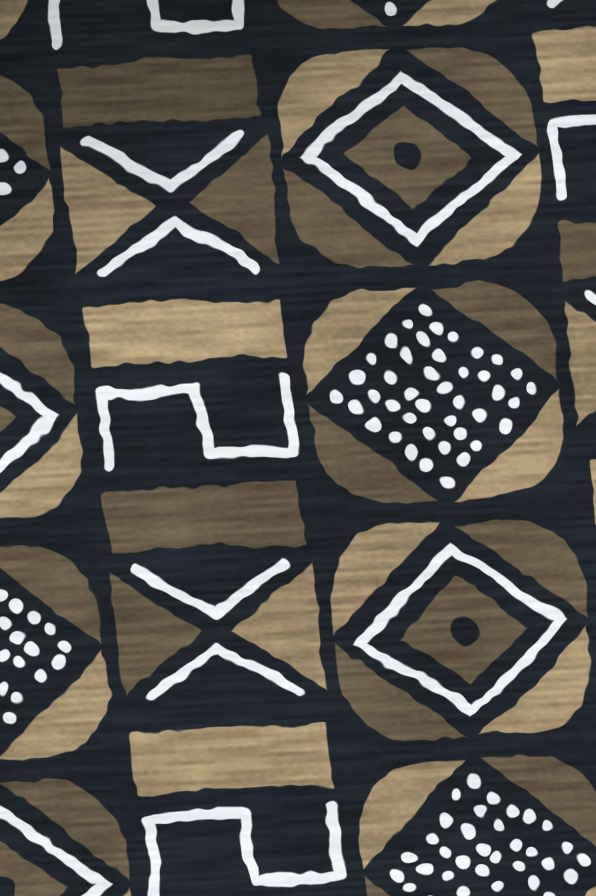
A Shadertoy shader for this pattern:

```glsl
// Hand-painted mud cloth: tilted columns of bars, crosses and meanders alternate
// with columns of rounded tiles holding an eyed diamond or a cluster of dots.
// Each column repeats with its own period; noise adds brush wobble and weave.

const vec3 GROUND = vec3(0.125, 0.145, 0.168);
const vec3 BROWN = vec3(0.39, 0.345, 0.275);
const vec3 TAN = vec3(0.63, 0.555, 0.43);
const vec3 CHALK = vec3(0.90, 0.915, 0.92);
const float CLOTH_HEIGHT = 7.68;
const float COLUMN_PITCH = 4.18;
const float STRIP_PERIOD = 3.67;
const float TILE_PERIOD = 2.04;

float hash(vec2 p) {
    return fract(sin(dot(p, vec2(127.1, 311.7))) * 43758.5453);
}

float noise(vec2 p) {
    vec2 i = floor(p), f = fract(p);
    f = f * f * (3.0 - 2.0 * f);
    return mix(mix(hash(i), hash(i + vec2(1, 0)), f.x),
               mix(hash(i + vec2(0, 1)), hash(i + vec2(1, 1)), f.x), f.y);
}

vec2 wobble(vec2 p, float frequency) {
    return vec2(noise(p * frequency), noise(p * frequency + 37.0)) - 0.5;
}

float box(vec2 p, vec2 size, float radius) {
    vec2 d = abs(p) - size + radius;
    return length(max(d, 0.0)) + min(max(d.x, d.y), 0.0) - radius;
}

float rhombus(vec2 p, vec2 size) {
    return (dot(abs(p), 1.0 / size) - 1.0) * size.x * size.y / length(size);
}

float segment(vec2 p, vec2 a, vec2 b) {
    vec2 ab = b - a;
    return length(p - a - ab * clamp(dot(p - a, ab) / dot(ab, ab), 0.0, 1.0));
}

float meander(vec2 p) {
    vec2 path[6] = vec2[6](vec2(-0.78, 0.33), vec2(-0.78, -0.29), vec2(0.04, -0.29),
                           vec2(0.08, 0.28), vec2(0.80, 0.28), vec2(0.80, -0.35));
    float d = 9.0;
    for (int i = 0; i < 5; i++) d = min(d, segment(p, path[i], path[i + 1]));
    return d;
}

// Jittered grid of dots aligned with the sides of a rhombus.
float dotCluster(vec2 p, vec2 size, vec2 count, vec2 id) {
    vec2 s = p / size;
    vec2 cell = clamp(floor((vec2(s.x + s.y, s.x - s.y) * 0.5 + 0.5) * count),
                      vec2(0), count - 1.0);
    vec2 seed = cell + id * 17.0;
    vec2 jitter = vec2(hash(seed), hash(seed + 5.3)) - 0.5;
    vec2 c = (cell + 0.5 + jitter * 0.35) / count * 2.0 - 1.0;
    return length(p - 0.5 * size * vec2(c.x + c.y, c.x - c.y)) - 0.048 - 0.016 * hash(seed + 9.1);
}

void paint(inout vec3 color, vec3 ink, float d, float blur) {
    color = mix(color, ink, 1.0 - smoothstep(-blur, blur, d));
}

// Bar, cross with side triangles, bar, meander.
void paintStrip(inout vec3 color, vec2 p, float blur) {
    float column = round((p.x - 1.24) / COLUMN_PITCH);
    float y = p.y - 0.47 - column * 1.55;
    float row = floor(y / STRIP_PERIOD);
    vec2 q = vec2(p.x - 1.24 - column * COLUMN_PITCH, y - row * STRIP_PERIOD);
    float vary = hash(vec2(column, row)) - 0.5;
    q.x += 0.06 * vary;

    paint(color, BROWN * (1.0 + 0.2 * vary), box(q - vec2(0, 0.375), vec2(0.85, 0.265), 0.02), blur);
    paint(color, TAN, box(q - vec2(0, 2.46), vec2(0.84, 0.28 + 0.05 * vary), 0.02), blur);

    vec2 x = q - vec2(0, 1.35);
    vec2 m = abs(x);
    float triangle = max(m.x - 0.88, (m.y - 0.73 * (m.x - 0.13)) * 0.81);
    bool tanSide = (x.x < 0.0) == (mod(row, 2.0) < 0.5);
    paint(color, tanSide ? TAN * 0.93 : BROWN, triangle, blur);
    paint(color, CHALK, segment(m, vec2(0, 0.14), vec2(0.65, 0.57)) - 0.043, blur);
    paint(color, CHALK, meander(q - vec2(0, 3.24)) - 0.049, blur);
}

// Rounded tile with four leaf corners around a diamond or dots.
void paintTile(inout vec3 color, vec2 p, float blur) {
    float column = round((p.x - 3.35) / COLUMN_PITCH);
    float y = p.y - 0.50 - column * 2.05;
    float row = floor(y / TILE_PERIOD);
    vec2 id = vec2(column, row);
    vec2 q = vec2(p.x - 3.35 - column * COLUMN_PITCH, y - (row + 0.5) * TILE_PERIOD);

    float leaf = max(box(q, vec2(1.09, 0.92), 0.62), -rhombus(q, vec2(1.13, 0.98)));
    paint(color, q.x * q.y > 0.0 ? TAN * 0.97 : BROWN, leaf, blur);

    q.y += 0.2 * (hash(id + 3.0) - 0.3) * q.x;
    if (mod(row, 2.0) < 0.5) {
        paint(color, CHALK, abs(rhombus(q, vec2(0.87, 0.70))) - 0.045, blur);
        paint(color, BROWN, rhombus(q, vec2(0.54, 0.46)), blur);
        paint(color, GROUND, length(q) - 0.12, blur);
    } else {
        paint(color, CHALK, dotCluster(q, vec2(0.98, 0.87), vec2(7, 6), id), blur);
    }
}

void mainImage(out vec4 fragColor, in vec2 fragCoord) {
    float pixel = CLOTH_HEIGHT / iResolution.y;
    vec2 p = vec2(fragCoord.x, iResolution.y - fragCoord.y) * pixel;
    vec2 cloth = vec2(p.x - 0.113 * p.y, p.y + 0.05 * p.x);
    vec2 drawn = cloth + 0.07 * wobble(cloth, 2.3) + 0.035 * wobble(cloth, 11.0);

    vec3 color = GROUND;
    float blur = max(pixel * 0.8, 0.010);
    paintStrip(color, drawn, blur);
    paintTile(color, drawn, blur);

    // Woven ribs, uneven dye and soft light from below.
    float rib = noise(cloth * vec2(2.2, 29.0)) - 0.5;
    float grain = noise(cloth * vec2(24.0, 40.0)) - 0.5;
    float stain = noise(cloth * 1.3) + 0.5 * noise(cloth * 4.1) - 0.75;
    float chalkiness = smoothstep(0.65, 0.85, color.b);
    color *= 1.0 + (0.22 * rib + 0.10 * grain + 0.16 * stain) * (1.0 - 0.75 * chalkiness);
    color += 0.02 * rib;
    color *= mix(0.86, 1.04, smoothstep(0.0, 3.5, p.y + 0.3 * p.x));
    fragColor = vec4(clamp(color, 0.0, 1.0), 1.0);
}
```
